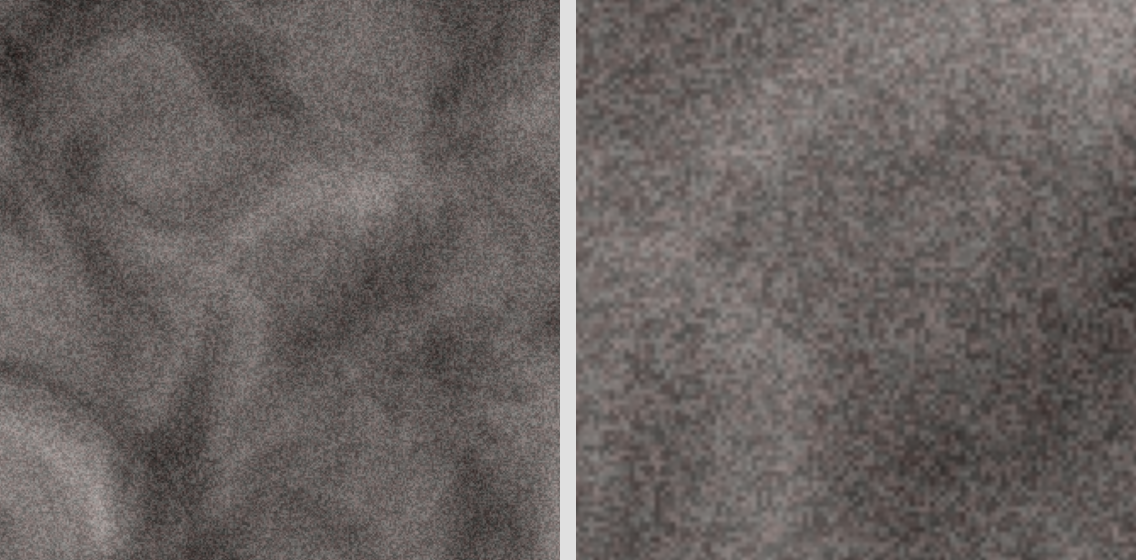
Left: the whole. Right: its middle third, enlarged.
A three.js fragment shader for this texture:

```glsl
varying vec2 vUv;

#define SHADOW vec3(0.250, 0.228, 0.220)
#define LIGHT vec3(0.550, 0.521, 0.512)
#define RUST vec3(0.035, -0.012, -0.010)
#define BALANCE 0.46
#define CLOUD_SCALE 2.7
#define CLOUD_CONTRAST 0.95
#define WARP 0.55
#define GAIN 0.56
#define FINE_CELLS 330.0
#define FINE_GRAIN 0.54
#define COARSE_CELLS 165.0
#define COARSE_GRAIN 0.28

float hash(vec2 p) {
  vec3 q = fract(vec3(p.xyx) * 0.1031);
  q += dot(q, q.yzx + 33.33);
  return fract((q.x + q.y) * q.z);
}

vec2 fade(vec2 f) {
  return f * f * (3.0 - 2.0 * f);
}

// Slope of a random direction at one lattice corner
float slope(vec2 corner, vec2 offset) {
  float angle = 6.2831853 * hash(corner);
  return dot(vec2(cos(angle), sin(angle)), offset);
}

// Smooth noise around zero, for the clouds
float gradientNoise(vec2 p) {
  vec2 i = floor(p);
  vec2 f = p - i;
  vec2 w = fade(f);
  vec2 e = vec2(1.0, 0.0);
  float low = mix(slope(i, f), slope(i + e.xy, f - e.xy), w.x);
  float high = mix(slope(i + e.yx, f - e.yx), slope(i + e.xx, f - e.xx), w.x);
  return mix(low, high, w.y);
}

// Blocky noise around zero, for the woven grain
float grain(vec2 p) {
  vec2 i = floor(p);
  vec2 w = fade(p - i);
  vec2 e = vec2(1.0, 0.0);
  float low = mix(hash(i), hash(i + e.xy), w.x);
  float high = mix(hash(i + e.yx), hash(i + e.xx), w.x);
  return mix(low, high, w.y) - 0.5;
}

float clouds(vec2 p) {
  mat2 turn = mat2(0.8, 0.6, -0.6, 0.8);
  float sum = 0.0;
  float amplitude = 1.0;
  for (int octave = 0; octave < 6; octave++) {
    sum += amplitude * gradientNoise(p);
    p = turn * p * 2.03 + vec2(17.3, 9.1);
    amplitude *= GAIN;
  }
  return sum;
}

void main() {
  // Mottled clouds, bent into wisps
  vec2 p = vUv * CLOUD_SCALE + vec2(21.4, 47.7);
  vec2 bend = vec2(gradientNoise(p * 1.3 + 5.2), gradientNoise(p * 1.3 + 31.7));
  float tone = BALANCE + CLOUD_CONTRAST * clouds(p + WARP * bend);

  // Fine and coarse grain
  tone += FINE_GRAIN * grain(vUv * FINE_CELLS + 7.0);
  tone += COARSE_GRAIN * grain(vUv * COARSE_CELLS + 83.0);

  // Warm grey ramp with faint rusty flecks
  vec3 color = mix(SHADOW, LIGHT, tone);
  color += RUST * grain(vUv * COARSE_CELLS + 411.0);
  gl_FragColor = vec4(clamp(color, 0.0, 1.0), 1.0);
}
```
